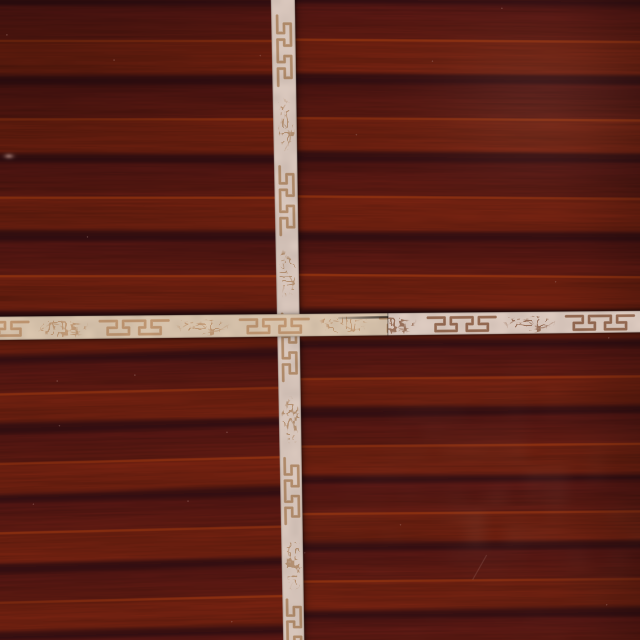
Write a three.js fragment shader that draws this texture.

```glsl
// Lacquered red wood panels divided by two pale trim strips with gilt key and floral ornaments.
varying vec2 vUv;

const float SOFT = 0.0012;
const float SEAM_X = 0.606;
const vec3 WOOD_DEEP = vec3(0.31, 0.082, 0.068);
const vec3 WOOD_WARM = vec3(0.41, 0.118, 0.058);
const vec3 WOOD_SHADE = vec3(0.18, 0.050, 0.065);
const vec3 WOOD_LINE = vec3(0.60, 0.21, 0.06);
const vec3 TRIM = vec3(0.84, 0.77, 0.73);
const vec3 TRIM_CREAM = vec3(0.84, 0.76, 0.67);
const vec3 GILT = vec3(0.73, 0.56, 0.41);
const vec3 BRONZE = vec3(0.55, 0.37, 0.27);

float hash(vec2 p) {
  vec3 q = fract(vec3(p.xyx) * 0.1031);
  q += dot(q, q.yzx + 33.33);
  return fract((q.x + q.y) * q.z);
}

float noise(vec2 p) {
  vec2 i = floor(p), f = fract(p);
  f = f * f * (3.0 - 2.0 * f);
  return mix(mix(hash(i), hash(i + vec2(1, 0)), f.x),
             mix(hash(i + vec2(0, 1)), hash(i + vec2(1, 1)), f.x), f.y);
}

float fill(float d) { return 1.0 - smoothstep(-SOFT, SOFT, d); }

float segment(vec2 p, vec2 a, vec2 b) {
  vec2 v = b - a;
  return length(p - a - v * clamp(dot(p - a, v) / dot(v, v), 0.0, 1.0));
}

float glow(vec2 p, vec2 center, vec2 size) {
  vec2 q = (p - center) / size;
  return exp(-dot(q, q));
}

// Mirrored meander; x runs along the strip, y across it.
float keyMotif(vec2 p) {
  const float top = -0.0105, mid = 0.0, low = 0.0105;
  p.x = abs(p.x);
  float d = segment(p, vec2(0.053, top), vec2(0.027, top));
  d = min(d, segment(p, vec2(0.027, top), vec2(0.027, mid)));
  d = min(d, segment(p, vec2(0.027, mid), vec2(0.041, mid)));
  d = min(d, segment(p, vec2(0.041, mid), vec2(0.041, low)));
  d = min(d, segment(p, vec2(0.041, low), vec2(0.008, low)));
  d = min(d, segment(p, vec2(0.008, low), vec2(0.008, mid)));
  d = min(d, segment(p, vec2(0.008, mid), vec2(0.017, mid)));
  d = min(d, segment(p, vec2(0.017, mid), vec2(0.017, top)));
  d = min(d, segment(p, vec2(0.017, top), vec2(0.0, top)));
  return fill(d - 0.0021);
}

// Broken curling strokes inside an elongated spray.
float floralMotif(vec2 p, float seed) {
  float n = noise(p * 150.0 + seed * 17.0);
  float curls = 1.0 - smoothstep(0.05, 0.15, abs(n - 0.5));
  float body = length(p / vec2(0.042, 0.0145)) + 0.5 * noise(p * 110.0 + seed);
  float stem = fill(abs(p.y - 0.007 * sin(p.x * 95.0)) - 0.001);
  float broken = smoothstep(0.25, 0.6, noise(p * 260.0 + seed));
  return max(curls, stem * 0.7) * broken * (1.0 - smoothstep(1.0, 1.25, body));
}

// Alternates both motifs; phase is whole at each key center.
float ornament(float phase, float period, float across) {
  float keyId = floor(phase + 0.5), sprayId = floor(phase);
  float key = keyMotif(vec2((phase - keyId) * period, across));
  float spray = floralMotif(vec2((phase - sprayId - 0.5) * period, across), sprayId + 5.0);
  return max(key * 0.9, spray * 0.8);
}

// Each board layout holds first seam, period and slope.
vec3 wood(vec2 p, float right, float lower) {
  vec3 upperBoards = mix(vec3(0.124, 0.1225, 0.0), vec3(0.122, 0.1225, 0.007), right);
  vec3 lowerBoards = mix(vec3(0.561, 0.1085, -0.024), vec3(0.644, 0.1055, -0.008), right);
  vec3 boards = mix(upperBoards, lowerBoards, lower);
  float y = p.y - boards.z * (p.x - 0.47 * right);
  float t = fract((y - boards.x) / boards.y);
  float grain = noise(vec2(p.x * 5.0, y * 330.0)) * 0.6 + noise(vec2(p.x * 22.0, y * 520.0)) * 0.4;
  float broad = noise(vec2(p.x * 2.0 + 7.0 * right, y * 75.0));
  float warm = 0.35 * smoothstep(0.08, 0.45, t) + 0.65 * smoothstep(0.49, 0.54, t);
  vec3 col = mix(WOOD_DEEP, WOOD_WARM, warm);
  col *= 0.84 + 0.2 * grain + 0.13 * broad;
  float seam = min(t, 1.0 - t) * boards.y;
  float shade = 1.0 - smoothstep(0.002, 0.013, seam + 0.004 * (broad - 0.5));
  col = mix(col, WOOD_SHADE, shade * 0.85);
  float line = abs(t - 0.51) * boards.y;
  return mix(col, WOOD_LINE, (1.0 - smoothstep(0.0005, 0.0032, line)) * (0.45 + 0.4 * broad));
}

float dust(vec2 p, float cells) {
  vec2 id = floor(p * cells);
  vec2 offset = 0.2 + 0.6 * vec2(hash(id + 3.1), hash(id + 8.7));
  float d = length(fract(p * cells) - offset) / cells;
  return step(0.965, hash(id)) * (1.0 - smoothstep(0.0004, 0.002, d));
}

void main() {
  vec2 p = vec2(vUv.x, 1.0 - vUv.y);
  float across = p.x - 0.442 - 0.017 * p.y;
  float down = p.y - 0.513 + 0.0105 * p.x;
  float column = abs(across) - mix(0.0188, 0.0165, p.y);
  float row = abs(down) - mix(0.0182, 0.0168, p.x);

  // Panels with uneven light, reflected haze and dust
  vec3 col = wood(p, step(0.0, across), step(0.0, down));
  col *= 1.0 - 0.22 * glow(p, vec2(0.0), vec2(0.4, 0.35)) - 0.2 * smoothstep(0.85, 1.05, p.x);
  float cloud = noise(p * 12.0) * noise(p * 31.0);
  float haze = 0.12 * glow(p, vec2(0.84, 0.16), vec2(0.15, 0.12));
  haze += 0.17 * cloud * glow(p, vec2(0.77, 0.79), vec2(0.19, 0.16));
  col = mix(col, vec3(0.62, 0.47, 0.42), haze);
  float marks = dust(p, 26.0) * 0.35 + 0.7 * glow(p, vec2(0.014, 0.244), vec2(0.007, 0.004));
  marks += 0.25 * fill(segment(p, vec2(0.739, 0.905), vec2(0.76, 0.868)) - 0.0008);
  col = mix(col, vec3(0.66, 0.50, 0.47), marks);

  // Contact shadows beside the raised trim
  float shadow = exp(-max(column, 0.0) / 0.004) * step(0.0, across);
  shadow = max(shadow, exp(-max(row, 0.0) / 0.004));
  col *= 1.0 - 0.5 * shadow;

  // Vertical strip, with spacing that tightens downward
  float mottling = 0.96 + 0.06 * noise(p * 65.0);
  float u = (p.y - 0.0794) / 0.237;
  vec3 strip = mix(TRIM, GILT * 0.92, ornament(u + 0.0115 * u * u, 0.23, across - 0.001));
  strip *= mottling * (1.0 - 0.14 * smoothstep(-0.003, 0.0, column));
  strip *= 1.0 - 0.25 * exp(-max(row, 0.0) / 0.003);
  col = mix(col, strip, fill(column));

  // Horizontal strip, made from two overlapping lengths
  float second = smoothstep(SEAM_X - SOFT, SEAM_X + SOFT, p.x);
  float phase = p.x < SEAM_X ? (p.x - 0.2096) / 0.219 : (p.x - 0.7214) / 0.216;
  strip = mix(mix(TRIM_CREAM, TRIM * 1.02, second), mix(GILT, BRONZE, second),
              ornament(phase, 0.217, down - 0.001));
  strip *= mottling * (1.0 - 0.12 * smoothstep(-0.003, 0.0, row));
  float gap = fill(segment(p, vec2(0.53, 0.497), vec2(0.605, 0.4955)) - 0.0018);
  strip *= 1.0 - 0.6 * gap * smoothstep(0.50, 0.60, p.x);
  strip *= 1.0 - 0.35 * fill(abs(p.x - SEAM_X) - 0.0009);
  col = mix(col, strip, fill(row));

  gl_FragColor = vec4(col, 1.0);
}
```
